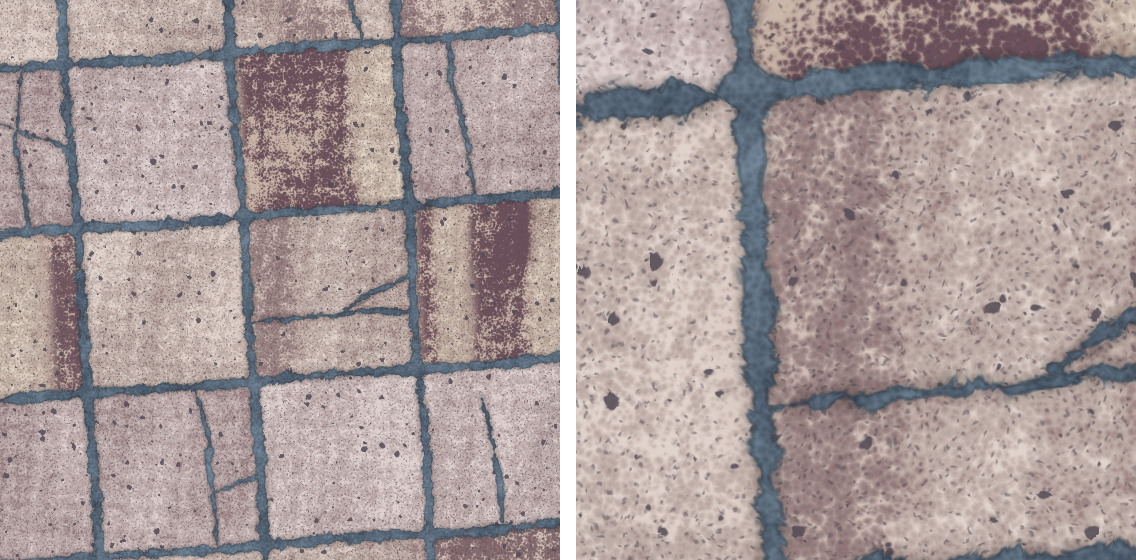
Left, the full canvas; right, a detail of the centre.
Give the GLSL for this texture, as a WebGL 2 fragment shader.

```glsl
#version 300 es
precision highp float;
// Worn square clay tiles in a slightly turned grid with blue-grey mortar.
// A rounded-box distance gives the joints, segment distances the cracks;
// layered sines and cellular noise supply mottling, kiln stains and pits.

uniform vec2 u_resolution;
out vec4 outColor;

// Layout: canvas position of one crossing, and the tile axes (right, down)
const vec2 ORIGIN = vec2(0.117, 0.883);
const mat2 TILE_AXES = mat2(0.2956, 0.0221, 0.0202, -0.293);
const float JOINT_HALF = 0.028;
const float CORNER = 0.035;
const float CRACK_HALF = 0.014;
const float RAGGED = 0.022;
const float PIT_SCALE = 19.0;
const float GRAIN = 1.25;

const vec3 PALE = vec3(0.87, 0.82, 0.815);
const vec3 PINK = vec3(0.735, 0.668, 0.663);
const vec3 ROSE = vec3(0.61, 0.515, 0.525);
const vec3 CREAM_TINT = vec3(1.02, 1.02, 0.955);
const vec3 RUST = vec3(0.66, 0.53, 0.50);
const vec3 PLUM = vec3(0.42, 0.315, 0.355);
const vec3 PIT = vec3(0.32, 0.29, 0.33);
const vec3 MORTAR_DARK = vec3(0.25, 0.30, 0.36);
const vec3 MORTAR_LIGHT = vec3(0.47, 0.55, 0.62);

// Kiln stains in tile units: left, right, row, strength
const vec4 STAINS[8] = vec4[8](
  vec4(1.03, 1.69, 0.0, 1.0), vec4(2.02, 2.13, 1.0, 1.0),
  vec4(2.34, 2.69, 1.0, 1.0), vec4(-0.2, 0.0, 1.0, 0.9),
  vec4(2.0, 3.0, 3.0, 0.7), vec4(1.28, 1.76, -1.0, 0.4),
  vec4(2.0, 3.0, -1.0, 0.5), vec4(1.0, 1.26, 1.0, 0.35));

// Cracks in tile units: start, end
const vec4 CRACKS[11] = vec4[11](
  vec4(-0.27, 0.0, -0.32, 0.38), vec4(-0.32, 0.38, -0.30, 0.97),
  vec4(-0.32, 0.38, 0.0, 0.52), vec4(-0.45, 0.32, -0.32, 0.38),
  vec4(2.31, 0.03, 2.40, 0.98), vec4(1.72, -0.30, 1.82, 0.0),
  vec4(1.0, 1.64, 2.0, 1.63), vec4(1.60, 1.61, 1.97, 1.41),
  vec4(0.66, 2.0, 0.73, 3.0), vec4(0.72, 2.64, 1.0, 2.58),
  vec4(2.38, 2.22, 2.44, 2.97));

vec3 hash3(vec2 p) {
  vec3 q = fract(p.xyx * vec3(0.1031, 0.1030, 0.0973));
  q += dot(q, q.yxz + 33.33);
  return fract((q.xxy + q.yzz) * q.zyx);
}

// Cellular noise: distance to the nearest point, and that point's random value
vec2 cellular(vec2 p) {
  vec2 base = floor(p);
  vec2 nearest = vec2(9.0, 0.0);
  for (int y = -1; y <= 1; y++)
    for (int x = -1; x <= 1; x++) {
      vec2 cell = base + vec2(x, y);
      vec3 h = hash3(cell + 57.0);
      float d = length(cell + h.xy - p);
      if (d < nearest.x) nearest = vec2(d, h.z);
    }
  return nearest;
}

// Layered, warped sines, roughly -1 to 1
float layered(vec2 p) {
  float sum = 0.0, amp = 0.6;
  for (int i = 0; i < 5; i++) {
    p = mat2(1.4, 1.1, -1.1, 1.4) * p + 0.8 * sin(p.yx * 1.3) + 1.7;
    sum += amp * sin(p.x) * cos(p.y);
    amp *= 0.7;
  }
  return sum;
}

float segmentDistance(vec2 p, vec2 a, vec2 b) {
  vec2 ab = b - a;
  return length(p - a - ab * clamp(dot(p - a, ab) / dot(ab, ab), 0.0, 1.0));
}

// Positive in joints and cracks, negative on the tile face
float mortarDistance(vec2 g, float rough) {
  vec2 corner = abs(fract(g) - 0.5) - (0.5 - JOINT_HALF - CORNER);
  float d = length(max(corner, 0.0)) + min(max(corner.x, corner.y), 0.0) - CORNER;
  float wear = layered(g * 7.0);
  d += 0.013 * wear + 0.015 * rough;
  vec2 bent = g + RAGGED * vec2(layered(g * 3.5), layered(g * 3.5 + 9.0));
  float width = CRACK_HALF + 0.008 * wear + 0.012 * rough;
  for (int i = 0; i < 11; i++)
    d = max(d, width - segmentDistance(bent, CRACKS[i].xy, CRACKS[i].zw));
  return d;
}

vec3 tileColor(vec2 g, float grain) {
  vec2 id = floor(g);
  vec2 q = g + id * 5.3;
  float mottle = layered(q * 2.2);
  float tone = 0.53 + 0.19 * mottle + 0.33 * grain + 0.18 * (hash3(id + 20.0).x - 0.5);
  vec3 color = mix(ROSE, PINK, smoothstep(0.08, 0.5, tone));
  color = mix(color, PALE, smoothstep(0.45, 0.95, tone));
  float warmth = 0.5 * mod(id.y, 2.0);

  // Stains: a rusty halo around a broken plum core
  float halo = 0.0, core = 0.0;
  float edge = g.x + 0.04 * mottle + 0.025 * grain;
  for (int i = 0; i < 8; i++) {
    vec4 s = STAINS[i];
    float inRow = s.w * step(abs(id.y - s.z), 0.5);
    float inside = min(edge - s.x, s.y - edge);
    halo = max(halo, inRow * smoothstep(-0.1, 0.06, inside));
    core = max(core, inRow * smoothstep(-0.03, 0.04, inside));
    warmth = max(warmth, inRow * step(abs(id.x + 0.5 - 0.5 * (s.x + s.y)), 0.5));
  }
  color *= mix(vec3(1.0), CREAM_TINT, warmth);
  color = mix(color, RUST, 0.4 * halo);
  color = mix(color, PLUM, core * smoothstep(-0.1, 0.45, 0.22 - 0.35 * mottle - 0.5 * grain));

  // Ragged pits of mixed size, and fine dark specks gathered in patches
  vec2 torn = q + 0.012 * vec2(layered(q * 13.0), layered(q * 13.0 + 5.0));
  vec2 pit = cellular(torn * PIT_SCALE);
  vec2 speck = cellular(torn * PIT_SCALE * 2.4 + 4.0);
  float dark = 1.0 - smoothstep(0.0, 0.12, pit.x - 0.32 * pow(pit.y, 9.0) + 0.06);
  float patchy = smoothstep(0.95, 0.45, speck.y + 0.3 * mottle);
  dark = max(dark, 0.6 * patchy * (1.0 - smoothstep(0.05, 0.3, speck.x)));
  return mix(color, PIT, 0.85 * dark);
}

void main() {
  vec2 p = gl_FragCoord.xy / u_resolution;
  vec2 g = inverse(TILE_AXES) * (p - ORIGIN);
  g += 0.007 * sin(g.yx * 4.1 + vec2(0.5, 2.0));
  float soft = max(0.006, 2.0 / u_resolution.x);

  // Two scales of sines broken up by fine cells
  float rough = layered(g * 17.0);
  float grain = GRAIN * (0.45 * rough + 0.35 * layered(g * 31.0 + 3.0)
              + 1.1 * (cellular(g * 62.0).x - 0.45));

  float d = mortarDistance(g, rough);
  vec3 face = tileColor(g, grain);
  face *= mix(1.0, 0.84, smoothstep(-0.025, 0.0, d));
  float mortarTone = clamp(0.45 + 0.3 * grain + 0.25 * layered(g * 4.0), 0.0, 1.0);
  vec3 mortar = mix(MORTAR_DARK, MORTAR_LIGHT, mortarTone);
  mortar *= mix(0.78, 1.0, smoothstep(0.0, 0.016, d));
  outColor = vec4(mix(face, mortar, smoothstep(-soft, soft, d)), 1.0);
}
```
